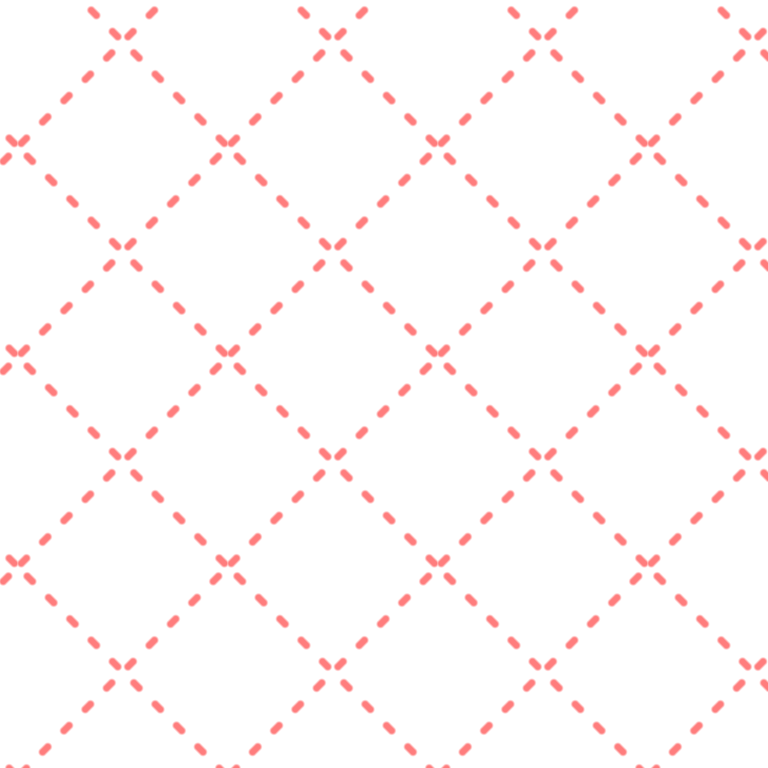
Write a Shadertoy shader that draws this pattern.

```glsl
// Diamond lattice of coral dashed diagonals with rounded dash ends on white.

const float PERIOD = 0.27344;                 // width and height of one diamond
const vec2 CROSSING = vec2(0.5701, 0.5354);   // lattice anchor, on a mirror axis
const int DASH_COUNT = 10;                    // dashes per diagonal and period
const float FIRST_DASH = 0.01563;             // drop from crossing to first dash
const float DASH_STEP = 0.02777;              // vertical spacing of dashes
const float DASH_HALF_LENGTH = 0.0048;
const float DASH_RADIUS = 0.0046;
const float EDGE_SOFTNESS = 0.002;
const vec3 PAPER = vec3(1.0);
const vec3 CORAL = vec3(1.0, 0.49, 0.49);

// Wraps x into the range -period/2 .. period/2.
float wrapCentered(float x, float period) {
    return mod(x + 0.5 * period, period) - 0.5 * period;
}

// Distance to a capsule centred on the origin along a unit direction.
float capsuleDistance(vec2 p, vec2 direction, float halfLength, float radius) {
    float along = clamp(dot(p, direction), -halfLength, halfLength);
    return length(p - direction * along) - radius;
}

// Distance to the dashes of a zigzag; x is mirrored, y points downwards.
float dashedLatticeDistance(vec2 p, float period) {
    vec2 cell = vec2(abs(wrapCentered(p.x, period)), p.y);
    float nearest = period;
    for (int i = 0; i < DASH_COUNT; i++) {
        float drop = FIRST_DASH + DASH_STEP * float(i);
        float side = drop < 0.5 * period ? 1.0 : -1.0;
        float across = 0.5 * period - abs(drop - 0.5 * period);
        vec2 offset = vec2(cell.x - across, wrapCentered(cell.y - drop, period));
        vec2 direction = normalize(vec2(side, 1.0));
        nearest = min(nearest, capsuleDistance(offset, direction, DASH_HALF_LENGTH, DASH_RADIUS));
    }
    return nearest;
}

void mainImage(out vec4 fragColor, in vec2 fragCoord) {
    vec2 uv = fragCoord / iResolution.y;
    vec2 p = vec2(uv.x - CROSSING.x, CROSSING.y - uv.y);

    // Soft dash coverage over the plain ground
    float softness = max(EDGE_SOFTNESS, 0.75 / iResolution.y);
    float dist = dashedLatticeDistance(p, PERIOD);
    float ink = 1.0 - smoothstep(-softness, softness, dist);
    fragColor = vec4(mix(PAPER, CORAL, ink), 1.0);
}
```
